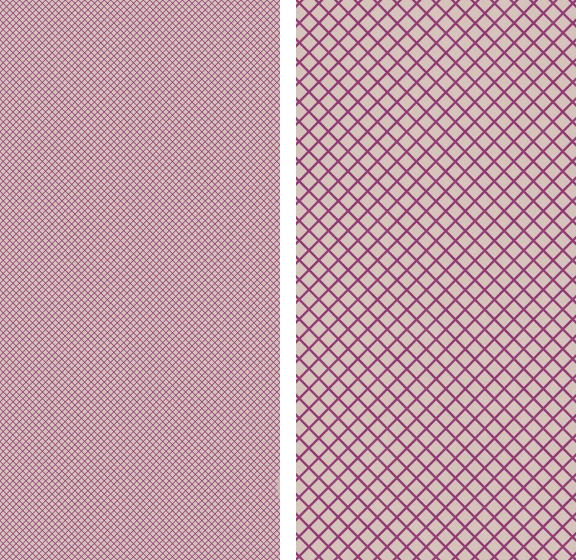
Left, the full canvas; right, a detail of the centre.
A Shadertoy shader for this pattern:

```glsl
const vec2 REPEATS = vec2(43.0, 85.0);       // diamonds across and down
const float LINE_WIDTH = 0.165;              // share of one diagonal period
const float LINE_WOBBLE = 0.012;             // drift of the lines, in periods
const float INK_VARIATION = 0.10;            // uneven inking along the lines
const float PAPER_VARIATION = 0.012;         // mottling of the ground
const vec3 PAPER = vec3(0.838, 0.768, 0.737);
const vec3 INK = vec3(0.570, 0.235, 0.455);
const vec3 WORN = vec3(0.800, 0.745, 0.715);
const vec2 WORN_CENTER = vec2(1.005, 0.132); // faded spot on the right edge
const vec2 WORN_RADIUS = vec2(0.024, 0.034);

vec2 hash22(vec2 p) {
    vec3 q = fract(p.xyx * vec3(0.1031, 0.1030, 0.0973));
    q += dot(q, q.yzx + 33.33);
    return fract((q.xx + q.yz) * q.zy);
}

// Distance to the nearest scattered cell point.
float cellular(vec2 p) {
    vec2 cell = floor(p);
    float nearest = 2.0;
    for (int y = -1; y <= 1; y++) {
        for (int x = -1; x <= 1; x++) {
            vec2 corner = cell + vec2(x, y);
            nearest = min(nearest, length(corner + hash22(corner) - p));
        }
    }
    return nearest;
}

// Box-filtered coverage of a line centered on each whole period.
float lineCoverage(float t, float width, float footprint) {
    float d = abs(fract(t + 0.5) - 0.5);
    float overlap = min(d + 0.5 * footprint, 0.5 * width)
                  - max(d - 0.5 * footprint, -0.5 * width);
    return clamp(overlap / footprint, 0.0, 1.0);
}

void mainImage(out vec4 fragColor, in vec2 fragCoord) {
    vec2 uv = fragCoord / iResolution.xy;
    vec2 grid = uv * REPEATS;
    float footprint = length(REPEATS / iResolution.xy);

    // Two crossing diagonal line families with a slight drift
    vec2 drift = LINE_WOBBLE * (sin(uv.yx * vec2(37.0, 23.0))
               + sin(uv.xy * vec2(11.0, 53.0) + 1.7));
    vec2 diagonal = vec2(grid.x + grid.y, grid.x - grid.y) + drift;
    float rising = lineCoverage(diagonal.y, LINE_WIDTH, footprint);
    float falling = lineCoverage(diagonal.x, LINE_WIDTH, footprint);
    float lattice = 1.0 - (1.0 - rising) * (1.0 - falling);

    // Uneven ink and mottled ground
    float mottle = cellular(grid * 0.8) - 0.5;
    lattice *= 1.0 - INK_VARIATION * mottle;
    vec3 color = mix(PAPER + PAPER_VARIATION * mottle, INK, lattice);

    // Soft faded spot
    float wear = 1.0 - smoothstep(0.35, 1.0, length((uv - WORN_CENTER) / WORN_RADIUS));
    color = mix(color, WORN, 0.85 * wear);

    fragColor = vec4(color, 1.0);
}
```
